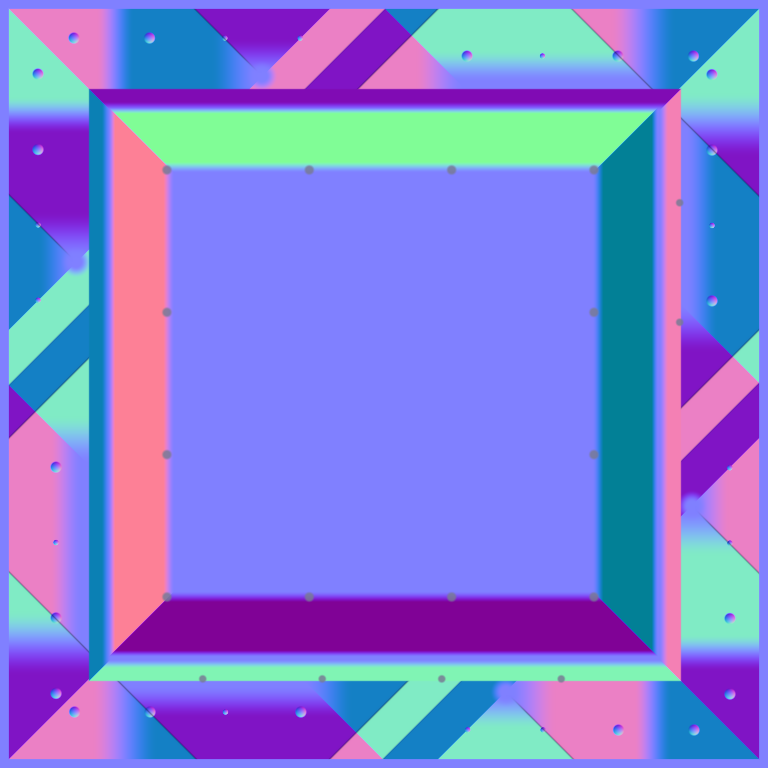
Write a Shadertoy shader that draws this texture map.

```glsl
const float EDGE = 0.0012;      // softness of crisp edges
const float SLOPE = 0.84;       // tilt of the trim facets
const vec3 RIVET_GRAY = vec3(0.47, 0.48, 0.58);

float cut(float d) { return smoothstep(-EDGE, EDGE, d); }
float fall(float a, float b, float x) { return 1.0 - smoothstep(a, b, x); }
float boxRadius(vec2 p) { return max(abs(p.x), abs(p.y)); }
float disc(vec2 p, float r) { return fall(r * 0.55, r * 1.15, length(p)); }
float seam(float d) { return exp(-d * d / 0.0000025); }

// Outward direction of a square's side, blended on its mitres
vec2 sideDirection(vec2 p) {
    return mix(vec2(0.0, sign(p.y)), vec2(sign(p.x), 0.0), cut(abs(p.x) - abs(p.y)));
}

vec3 encodeNormal(vec2 n) {
    return 0.5 + 0.5 * vec3(n, sqrt(max(0.0, 1.0 - dot(n, n))));
}

// Row of domes, stepping inward after the fourth
vec2 addDomes(vec2 n, vec2 uv) {
    for (int i = 0; i < 8; i++) {
        bool late = i > 3;
        bool small = i == 2 || i == 3 || i == 5;
        float along = 0.0964 + 0.0982 * float(i) + (late ? 0.119 : 0.0);
        float r = small ? 0.0038 : 0.0075;
        vec2 d = (uv - vec2(along, late ? 0.073 : 0.0495)) / r;
        n = mix(n, 0.9 * d / max(1.0, length(d)), fall(0.75, 1.1, length(d)));
    }
    return n;
}

// Faceted trim: x runs along the side, y inward; z holds seam shade
vec3 trim(vec2 uv) {
    float rising = uv.x + uv.y;
    float falling = uv.x - uv.y;

    // Rounded ridge and inverted triangle
    vec2 n = vec2(1.0 - 2.0 * smoothstep(0.126, 0.174, uv.x), 0.0);
    n *= fall(0.275, 0.338, uv.x);
    n = mix(n, vec2(0.0, -fall(0.05, 0.1, uv.y)), cut(falling - 0.242));

    // Crossing diagonal straps
    n = mix(n, vec2(1.0, 0.0), cut(rising - 0.441));
    n = mix(n, vec2(0.0, -1.0), cut(rising - 0.513));
    n = mix(n, vec2(fall(0.54, 0.605, uv.x), 0.0), cut(rising - 0.582));

    // Trapezoid and second ridge
    vec2 upper = mix(vec2(-1.0, 0.0), vec2(0.0, fall(0.065, 0.108, uv.y)), cut(rising - 0.582));
    n = mix(n, upper, cut(falling - 0.490));
    n = mix(n, vec2(1.0 - 2.0 * smoothstep(0.795, 0.88, uv.x), 0.0), cut(falling - 0.733));

    // Flat node where the straps meet
    n *= smoothstep(0.006, 0.021, length(uv - vec2(0.341, 0.099)));

    float shade = seam(falling - 0.242) * fall(0.07, 0.095, uv.y);
    shade += seam(rising - 0.582) + seam(falling - 0.733);
    shade += 0.5 * seam(rising - 0.513);
    return vec3(addDomes(n * SLOPE, uv), min(shade, 1.0));
}

// Trim on the horizontal sides; opposite sides turn by half a circle
vec3 horizontalTrim(vec2 p) {
    float turn = p.y < 0.0 ? 1.0 : -1.0;
    vec3 t = trim(p * turn + 0.5);
    return vec3(t.xy * turn, t.z);
}

// Mitred outer band
vec3 outerBand(vec2 p) {
    vec3 h = horizontalTrim(p);
    vec3 v = horizontalTrim(p.yx).yxz;
    vec3 t = mix(h, v, cut(abs(p.x) - abs(p.y)));
    t.xy *= fall(0.4877, 0.4893, boxRadius(p));
    t.z *= fall(0.4877, 0.4893, boxRadius(p));
    return encodeNormal(t.xy) * (1.0 - 0.3 * t.z);
}

// Raised lip falling into a recessed panel
vec3 frame(vec2 lip, vec2 bevel) {
    float r = boxRadius(bevel);
    float lipTilt = 0.91 * smoothstep(0.357, 0.369, boxRadius(lip));
    float bevelTilt = 0.985 * smoothstep(0.272, 0.287, r) * fall(0.349, 0.358, r);
    return encodeNormal(sideDirection(lip) * lipTilt - sideDirection(bevel) * bevelTilt);
}

// Rivets on the panel rim and on two sides of the lip
float rivets(vec2 p) {
    vec2 c = p - vec2(-0.0046, -0.0007);
    float m = 0.0;
    for (int i = 0; i < 4; i++) {
        float k = float(i);
        float t = mix(-0.278, 0.278, k / 3.0);
        m = max(m, disc(vec2(c.x - t, abs(c.y) - 0.278), 0.0068));
        m = max(m, disc(vec2(abs(c.x) - 0.278, c.y - t), 0.0068));
        float lipAlong = -0.236 + 0.1556 * k;
        m = max(m, disc(p - vec2(lipAlong, 0.384), 0.0055));
        if (i < 2) m = max(m, disc(p - vec2(0.385, lipAlong), 0.0055));
    }
    return m;
}

void mainImage(out vec4 fragColor, in vec2 fragCoord) {
    vec2 p = fragCoord / iResolution.xy - 0.5;
    p.y = -p.y; // green channel points down

    vec2 lip = p - 0.0013;
    vec2 bevel = p - vec2(-0.0007, -0.0026);
    vec3 color = mix(frame(lip, bevel), outerBand(p), cut(boxRadius(lip) - 0.3854));
    color = mix(color, RIVET_GRAY, 0.85 * rivets(p));
    fragColor = vec4(color, 1.0);
}
```
